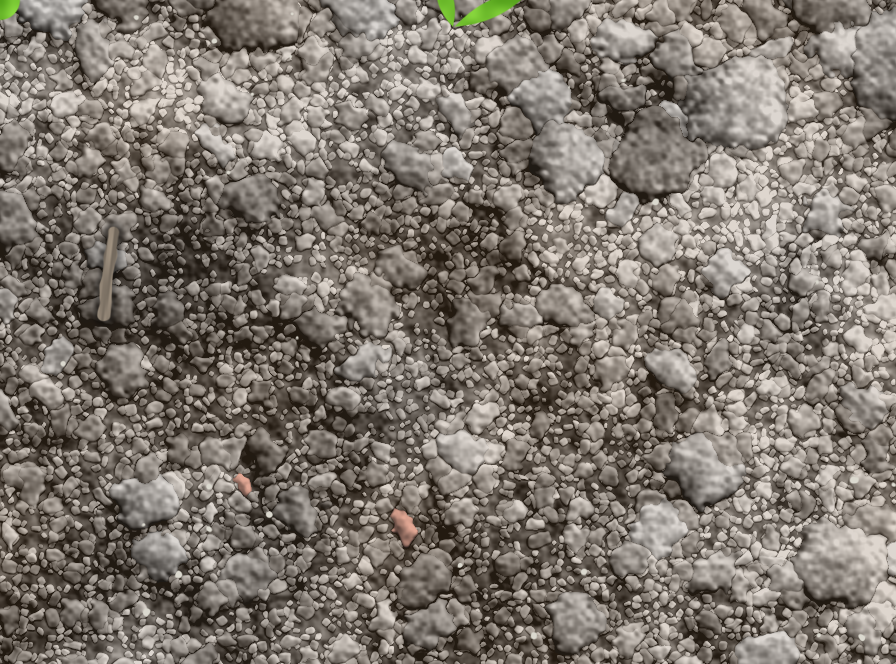
Write a WebGL 1 fragment shader that draws this texture.

```glsl
precision highp float;
uniform vec2 u_resolution;

vec4 hash4(vec2 p) {
  vec4 h = fract(p.xyxy * vec4(0.1031, 0.1030, 0.0973, 0.1099));
  h += dot(h, h.wzxy + 33.33);
  return fract((h.xxyz + h.yzzw) * h.zywx);
}

float noise(vec2 p) {
  vec2 i = floor(p), f = fract(p);
  f = f * f * (3.0 - 2.0 * f);
  return mix(mix(hash4(i).x, hash4(i + vec2(1.0, 0.0)).x, f.x),
             mix(hash4(i + vec2(0.0, 1.0)).x, hash4(i + 1.0).x, f.x), f.y);
}

// Big lumps gather along the top and the right side
float coarseness(vec2 p) {
  return max(smoothstep(0.55, 0.95, p.y), smoothstep(0.7, 1.15, p.x));
}

// Returns height, dome of the clod from rim to crown, its tone, its cell size
vec4 soil(vec2 p) {
  float ground = 0.06 * noise(p * 4.0 + 3.0) + 0.03 * noise(p * 11.0 + 40.0);
  vec2 wobble = vec2(noise(p * 34.0 + 9.0), noise(p * 34.0 + 77.0)) - 0.5;
  vec2 chips = vec2(noise(p * 95.0 + 19.0), noise(p * 95.0 + 57.0)) - 0.5;
  float rough = 0.009 * noise(p * 48.0 + 20.0) + 0.0065 * noise(p * 105.0 + 50.0);
  float top = 0.0, crown = 0.0, tone = 0.4, size = 0.0, cell = 0.14;
  for (int i = 0; i < 5; i++) {
    float level = float(i);
    vec2 shift = vec2(31.7, 17.3) * (level + 1.0);
    vec2 g = (p + wobble * min(0.022, cell * 0.4) + chips * min(0.011, cell * 0.3)) / cell + shift;
    for (int y = -1; y <= 1; y++) {
      for (int x = -1; x <= 1; x++) {
        vec2 id = floor(g) + vec2(x, y);
        vec4 k = hash4(id);
        vec4 m = hash4(id + 211.0);
        vec2 center = id + 0.2 + 0.6 * k.xy;
        float c = coarseness((center - shift) * cell);
        float keep = mix(0.04 + 0.16 * level, 0.3 + 0.12 * level, c);
        // Rounded block, turned and stretched at random
        vec2 axis = normalize(m.xy - 0.5 + 0.001);
        vec2 q = g - center;
        q = vec2(dot(q, axis), dot(q, vec2(-axis.y, axis.x)));
        float radius = 0.28 + 0.27 * k.z;
        q /= radius * vec2(1.15, 0.75 + 0.3 * m.z);
        float dome = 1.0 - dot(q * q, abs(q));
        float h = cell * radius * 0.7 * dome;
        if (k.w < keep && h > top) {
          top = h;
          crown = dome;
          tone = m.w;
          size = cell;
        }
      }
    }
    cell *= 0.55;
  }
  return vec4(ground + top + rough, crown, tone, size);
}

float segment(vec2 p, vec2 a, vec2 b) {
  vec2 d = b - a;
  return length(p - a - d * clamp(dot(p - a, d) / dot(d, d), 0.0, 1.0));
}

// Pointed oval between two tips
float leaf(vec2 p, vec2 a, vec2 b, float width) {
  vec2 d = normalize(b - a), q = p - 0.5 * (a + b);
  float along = dot(q, d) / (0.5 * length(b - a));
  return abs(dot(q, vec2(-d.y, d.x))) - width * (1.0 - along * along);
}

float cover(float d) {
  return 1.0 - smoothstep(-0.0015, 0.0015, d);
}

void main() {
  vec2 p = gl_FragCoord.xy / u_resolution.y;
  vec2 light = vec2(0.5, 0.86);
  float e = 0.0025;
  vec4 s = soil(p);
  vec2 slope = vec2(soil(p + vec2(e, 0.0)).x, soil(p + vec2(0.0, e)).x) - s.x;

  // Soft light from above, cast shadow and dark rims
  float relief = -dot(slope, light) / e;
  relief /= sqrt(1.3 + relief * relief);
  float shadow = smoothstep(0.004, 0.03, soil(p + light * 0.025).x - s.x);
  float rim = 1.0 - smoothstep(0.0, 0.6, s.y);
  float v = 0.525 + 0.22 * relief + 0.22 * (s.z - 0.5) - 0.19 * shadow - 0.19 * rim;

  // Mottled earth, from broad patches to grit
  v += 0.1 * (coarseness(p) - 0.35);
  v += 0.2 * (noise(p * 6.0 + 90.0) - 0.5) + 0.17 * (noise(p * 15.0 + 33.0) - 0.5);
  v += 0.16 * (noise(p * 60.0 + 12.0) - 0.5) + 0.16 * (noise(p * 150.0) - 0.5);
  v = clamp(v, 0.1, 0.84);

  // Brown earth, greyer on the lumps
  float warmth = mix(0.036, 0.018, smoothstep(0.02, 0.1, s.w) * s.z);
  warmth += 0.016 * (noise(p * 5.0 + 60.0) - 0.5);
  vec3 color = v + warmth * vec3(0.9, 0.0, -0.9);

  // Rare reddish pebbles
  float pebble = step(0.03, s.w) * step(s.w, 0.06) * step(0.992, s.z);
  color = mix(color, v * vec3(1.05, 0.78, 0.69), pebble);

  // Scattered white specks
  vec2 id = floor(p / 0.06);
  vec4 k = hash4(id + 500.0);
  vec2 q = p - (id + 0.2 + 0.6 * k.xy) * 0.06;
  float speck = length(q) - 0.002 - 0.004 * k.z * k.z - 0.003 * (noise(p * 160.0) - 0.5);
  color = mix(color, vec3(0.86, 0.85, 0.81), cover(speck) * step(0.93, k.w));

  // Dry twig
  float twig = segment(p, vec2(0.156, 0.525), vec2(0.171, 0.65)) - 0.009;
  twig -= 0.005 * (noise(p * 70.0) - 0.5);
  float grain = noise(vec2(p.x * 260.0 - p.y * 31.0, p.y * 16.0));
  color *= 1.0 - 0.35 * (1.0 - smoothstep(0.0, 0.012, twig));
  color = mix(color, vec3(0.57, 0.52, 0.46) * (0.7 + 0.4 * grain), cover(twig));

  // Green seedling at the top edge
  float blade = min(leaf(p, vec2(0.685, 0.96), vec2(0.80, 1.015), 0.013),
                    leaf(p, vec2(0.682, 0.96), vec2(0.66, 1.04), 0.012));
  blade = min(blade, length(p - vec2(0.0, 1.0)) - 0.03);
  vec3 green = mix(vec3(0.32, 0.62, 0.1), vec3(0.55, 0.86, 0.25), noise(p * 45.0));
  color = mix(color, green, cover(blade));

  gl_FragColor = vec4(color, 1.0);
}
```
